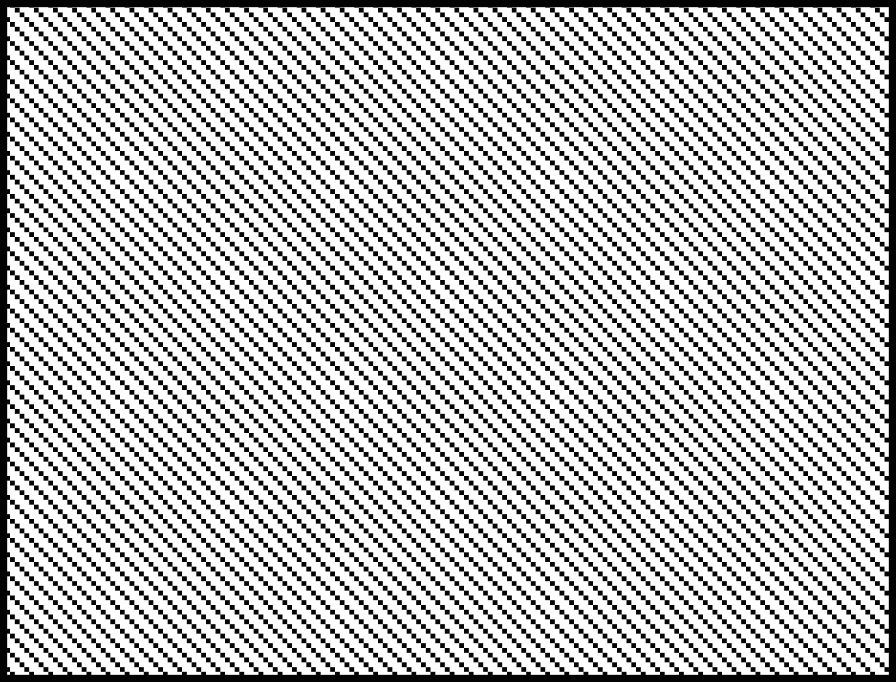
This pattern is drawn by a Shadertoy shader. Its source:

```glsl
float stairInk(vec2 cells) {
    vec2 cell = floor(cells - vec2(0.1, 0.6));
    return 1.0 - step(0.5, mod(cell.x - cell.y - 2.0, 4.0));
}

float frameInk(vec2 cells, vec2 size) {
    vec2 inset = min(cells, size - cells);
    return 1.0 - step(1.5, min(inset.x, inset.y));
}

void mainImage(out vec4 fragColor, in vec2 fragCoord) {
    // The canvas is 187.5 square cells wide, with rows counted from the top
    float cellsPerPixel = 187.5 / iResolution.x;
    vec2 size = iResolution.xy * cellsPerPixel;

    // Average the ink over the pixel area to smooth the edges
    const int SAMPLES = 6;
    float ink = 0.0;
    for (int j = 0; j < SAMPLES; j++) {
        for (int i = 0; i < SAMPLES; i++) {
            vec2 offset = (vec2(i, j) + 0.5) / float(SAMPLES) - 0.5;
            vec2 cells = (fragCoord + offset) * cellsPerPixel;
            cells.y = size.y - cells.y;
            ink += max(stairInk(cells), frameInk(cells, size));
        }
    }
    ink /= float(SAMPLES * SAMPLES);

    fragColor = vec4(vec3(mix(0.995, 0.01, ink)), 1.0);
}
```
